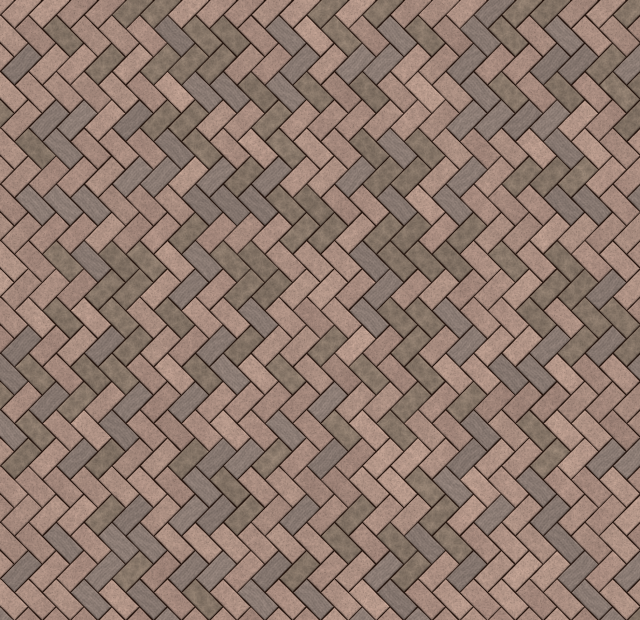
Give the GLSL for this texture, as a Shadertoy shader.

```glsl
#define REPEATS vec2(23.0, 11.0)
#define PHASE vec2(0.48, -0.485)
#define JOINT 0.028
#define CORNER 0.05
#define BEVEL 0.10
#define GREY_SHARE 0.38
#define GRAIN 0.10
#define JOINT_COLOR vec3(0.135, 0.075, 0.05)
#define SALMON vec3(0.705, 0.59, 0.535)
#define ROSE vec3(0.63, 0.52, 0.475)
#define SLATE vec3(0.535, 0.475, 0.445)
#define UMBER vec3(0.525, 0.46, 0.405)

float hash(vec2 p) {
    vec3 q = fract(p.xyx * vec3(0.1031, 0.1030, 0.0973));
    q += dot(q, q.yzx + 33.33);
    return fract((q.x + q.y) * q.z);
}

// Distance to the nearest scattered point
float cellular(vec2 p) {
    vec2 cell = floor(p);
    float nearest = 2.0;
    for (int y = -1; y <= 1; y++) {
        for (int x = -1; x <= 1; x++) {
            vec2 c = cell + vec2(x, y);
            vec2 point = c + vec2(hash(c), hash(c + 57.3));
            nearest = min(nearest, distance(p, point));
        }
    }
    return nearest;
}

// Finds the herringbone brick at p: its centre and half size
void findBrick(vec2 p, out vec2 centre, out vec2 halfSize) {
    vec2 cell = floor(p);
    float k = mod(cell.x - cell.y, 4.0);
    if (k < 1.5) {
        halfSize = vec2(1.0, 0.5);
        centre = cell - vec2(k, 0.0) + halfSize;
    } else {
        halfSize = vec2(0.5, 1.0);
        centre = cell - vec2(0.0, 3.0 - k) + halfSize;
    }
}

// Brick colour: warm clay or loosely clustered grey
vec3 brickColor(vec2 id, vec2 local) {
    float pick = hash(id * 2.0 + 11.0);
    float tone = hash(id * 2.0 + 71.0);
    float cluster = sin(id.x * 0.55 + 1.7 * sin(id.y * 0.31))
                  * sin(id.y * 0.43 + 0.8);
    vec2 seed = local + id * 3.7;

    float mottle = cellular(seed * 2.3) - 0.45;
    float grain = cellular(seed * 7.0) - 0.45;
    float fine = hash(floor(seed * 15.0)) - 0.5;

    vec3 color;
    if (pick < GREY_SHARE + 0.10 * cluster) {
        float slate = step(0.5, hash(id * 2.0 + 131.0));
        float streaks = sin(local.y * 31.0 + 2.0 * sin(local.x * 3.0 + tone * 6.0))
                      * sin(local.y * 17.0 + local.x * 2.0);
        color = mix(UMBER, SLATE, slate);
        color *= 1.0 + mix(0.20 * mottle, 0.05 * streaks, slate);
    } else {
        // Fired clay with a soft drift of tone and small pits
        float drift = sin(local.x * 2.0 + local.y + tone * 20.0);
        float pits = 1.0 - smoothstep(0.05, 0.22, cellular(seed * 4.5 + 9.0));
        color = mix(ROSE, SALMON, clamp(tone + 0.18 * drift, 0.0, 1.0));
        color *= 1.0 + 0.08 * mottle - 0.08 * pits;
    }
    float shade = 0.96 + 0.08 * hash(id * 2.0 + 191.0);
    return color * shade * (1.0 + GRAIN * (grain + 0.6 * fine));
}

void mainImage(out vec4 fragColor, in vec2 fragCoord) {
    // Diagonal grid whose unit is one brick width
    vec2 tile = fragCoord / iResolution.xy * REPEATS + PHASE;
    vec2 p = vec2(tile.x - 2.0 * tile.y, tile.x + 2.0 * tile.y);
    float pixel = length(vec2(1.0, 2.0) * REPEATS / iResolution.xy);

    vec2 centre, halfSize;
    findBrick(p, centre, halfSize);
    vec2 offset = p - centre;
    vec2 local = halfSize.x > halfSize.y ? offset : offset.yx;

    // Depth inside the rounded brick outline, with slightly worn edges
    vec2 q = abs(offset) - halfSize + CORNER;
    float depth = CORNER - length(max(q, 0.0)) - min(max(q.x, q.y), 0.0);
    float wear = sin(p.x * 5.3 + 1.9 * sin(p.y * 3.1)) * sin(p.y * 4.7 + p.x);
    float joint = JOINT * (0.75 + 0.5 * hash(centre * 2.0 + 251.0) + 0.25 * wear);
    float soft = 0.5 * pixel + 0.01;
    float face = smoothstep(joint - soft, joint + soft, depth);

    // Bevel lit from above
    vec2 normal = q.x > q.y ? vec2(sign(offset.x), 0.0) : vec2(0.0, sign(offset.y));
    float rim = 1.0 - smoothstep(joint, joint + BEVEL, depth);
    float light = dot(normal, vec2(-1.0, 1.0));
    vec3 color = brickColor(centre, local) * (1.0 + rim * (0.14 * light - 0.10));

    fragColor = vec4(mix(JOINT_COLOR, color, face), 1.0);
}
```
